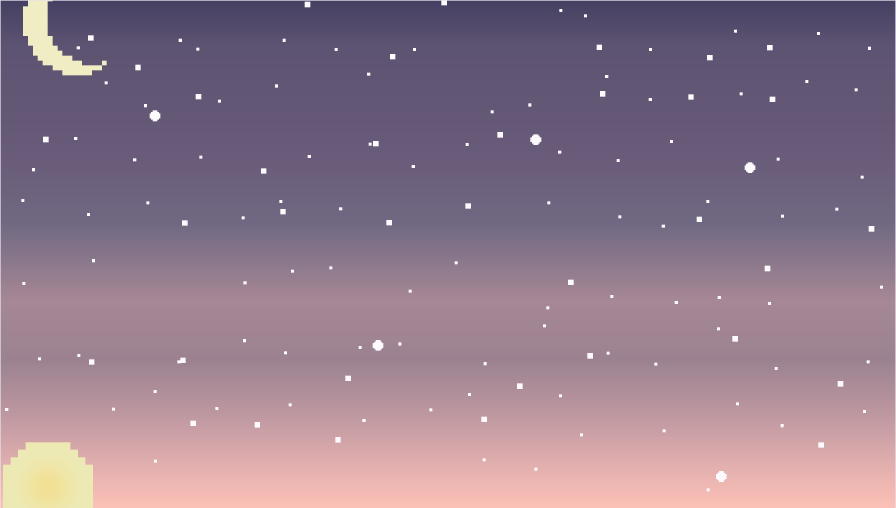
A Shadertoy shader for this background:

```glsl
// Pixel-art dusk sky: a banded vertical gradient, square stars scattered on
// jittered grids, a few large cross stars, a blocky crescent moon and low sun.
// Lengths are in canvas heights; edges are smoothed by supersampling.

#define SAMPLES 3
#define MOON_CENTER vec2(0.152, 0.9585)
#define MOON_RADIUS 0.106
#define MOON_BLOCK 0.0097
#define SUN_CENTER vec2(0.0945, 0.041)
#define SUN_RADIUS 0.090
#define SUN_BLOCK 0.01475
#define SMALL_STAR 0.0030
#define MEDIUM_STAR 0.0054
#define LARGE_STAR 0.0106
#define FRAME_WIDTH 0.0014

const vec3 STAR_COLOR  = vec3(0.99, 0.98, 0.99);
const vec3 FRAME_COLOR = vec3(0.90, 0.88, 0.92);
const vec3 MOON_COLOR  = vec3(0.94, 0.93, 0.77);
const vec3 SUN_CORE    = vec3(0.945, 0.88, 0.58);
const vec3 SUN_RIM     = vec3(0.93, 0.915, 0.71);

// Sky colours from top to bottom; w is the height of each stop.
const int STOPS = 9;
const vec4 SKY[STOPS] = vec4[STOPS](
    vec4(0.27, 0.25, 0.385, 1.00),
    vec4(0.365, 0.325, 0.445, 0.91),
    vec4(0.41, 0.355, 0.475, 0.70),
    vec4(0.44, 0.41, 0.51, 0.56),
    vec4(0.65, 0.53, 0.585, 0.41),
    vec4(0.61, 0.51, 0.565, 0.29),
    vec4(0.735, 0.59, 0.625, 0.19),
    vec4(0.89, 0.69, 0.685, 0.08),
    vec4(0.99, 0.755, 0.715, 0.00));

vec3 skyColor(float height) {
    vec3 color = SKY[0].rgb;
    for (int i = 1; i < STOPS; i++) {
        float t = (SKY[i - 1].w - height) / (SKY[i - 1].w - SKY[i].w);
        color = mix(color, SKY[i].rgb, clamp(t, 0.0, 1.0));
    }
    return color;
}

vec3 hash3(vec2 p) {
    vec3 q = fract(p.xyx * vec3(0.1031, 0.1030, 0.0973));
    q += dot(q, q.yxz + 33.33);
    return fract((q.xxy + q.yzz) * q.zyx);
}

float box(vec2 p, vec2 halfSize) {
    vec2 d = abs(p) - halfSize;
    return max(d.x, d.y);
}

// One square star per kept grid cell; fewer are kept near the horizon.
float starLayer(vec2 p, float cell, float size, float density, float seed) {
    vec2 id = floor(p / cell);
    vec3 rnd = hash3(id + seed);
    vec2 center = (id + mix(vec2(0.1), vec2(0.9), rnd.xy)) * cell;
    float kept = density * mix(0.3, 1.0, smoothstep(0.05, 0.14, center.y));
    return step(box(p - center, vec2(size)), 0.0) * step(rnd.z, kept);
}

// Stepped cross star: two crossed bars with a square in the middle.
float crossStar(vec2 p) {
    float bars = min(box(p, LARGE_STAR * vec2(1.0, 0.45)),
                     box(p, LARGE_STAR * vec2(0.45, 1.0)));
    return step(min(bars, box(p, vec2(0.72 * LARGE_STAR))), 0.0);
}

// Large stars follow two falling arcs, alternately upper and lower.
float largeStars(vec2 p, float aspect) {
    float cover = 0.0;
    for (int i = 0; i < 5; i++) {
        float k = float(i / 2);
        vec2 upper = vec2(0.173 + 0.518 * k - 0.093 * k * k, 0.772 - 0.043 * k - 0.004 * k * k);
        vec2 lower = vec2(0.422 + 0.383 * k, 0.320 - 0.258 * k);
        vec2 center = i % 2 == 0 ? upper : lower;
        cover = max(cover, crossStar(p - center * vec2(aspect, 1.0)));
    }
    return cover;
}

// Snap to the middle of a block.
vec2 blocky(vec2 p, float size) {
    return (floor(p / size) + 0.5) * size;
}

vec3 scene(vec2 p, float aspect) {
    // Sky and stars
    float stars = starLayer(p, 0.125, SMALL_STAR, 0.95, 17.0);
    stars = max(stars, starLayer(p, 0.21, MEDIUM_STAR, 0.88, 53.0));
    stars = max(stars, largeStars(p, aspect));
    vec3 color = mix(skyColor(p.y), STAR_COLOR, stars);

    // Crescent: a disc with an offset disc cut away, its tip trimmed
    vec2 m = blocky(p - MOON_CENTER, MOON_BLOCK);
    float moon = max(length(m) - MOON_RADIUS, 0.0895 - length(m - vec2(0.031, 0.0045)));
    moon = max(moon, m.x - 0.062);
    moon = max(moon, m.y > 0.0 ? m.x : moon);
    color = mix(color, MOON_COLOR, step(moon, 0.0));

    // Sun: blocky outline, soft warm core
    vec2 s = p - SUN_CENTER;
    float sun = length(blocky(s, SUN_BLOCK)) - SUN_RADIUS;
    vec3 sunColor = mix(SUN_CORE, SUN_RIM, smoothstep(0.0, 0.85, length(s) / SUN_RADIUS));
    color = mix(color, sunColor, step(sun, 0.0));

    // Thin pale line along the top and sides
    float border = min(1.0 - p.y, min(p.x, aspect - p.x));
    return mix(color, FRAME_COLOR, step(border, FRAME_WIDTH));
}

void mainImage(out vec4 fragColor, in vec2 fragCoord) {
    vec3 sum = vec3(0.0);
    for (int i = 0; i < SAMPLES * SAMPLES; i++) {
        vec2 offset = (vec2(i % SAMPLES, i / SAMPLES) + 0.5) / float(SAMPLES) - 0.5;
        sum += scene((fragCoord + offset) / iResolution.y, iResolution.x / iResolution.y);
    }
    fragColor = vec4(sum / float(SAMPLES * SAMPLES), 1.0);
}
```
